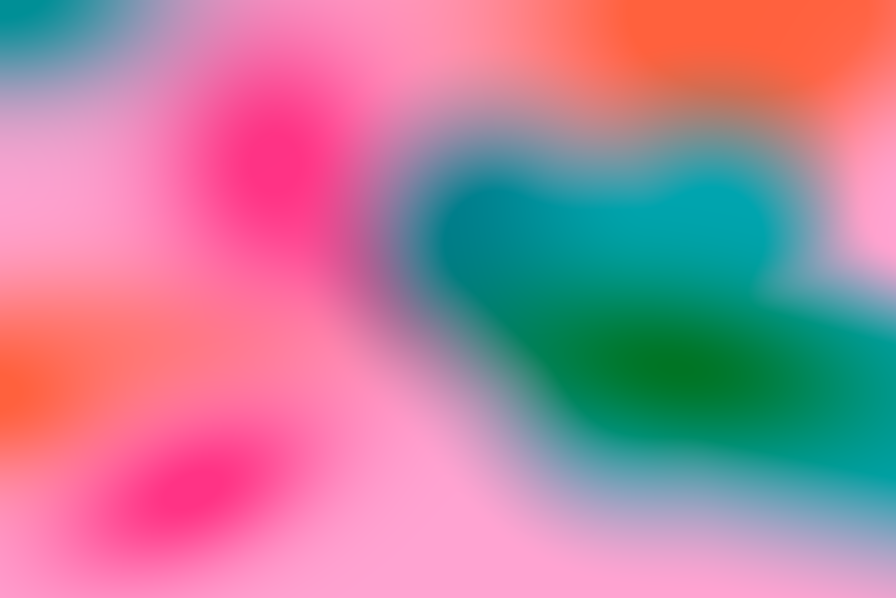
A Shadertoy shader for this background:

```glsl
// Soft blurred colour fields in pink and orange around a teal and green blob.

// Colours
const vec3 PINK = vec3(1.0, 0.64, 0.82);
const vec3 HOT_PINK = vec3(1.0, 0.2, 0.52);
const vec3 ORANGE = vec3(1.0, 0.38, 0.24);
const vec3 CORNER_TEAL = vec3(0.0, 0.56, 0.59);
const vec3 DEEP_TEAL = vec3(0.0, 0.49, 0.55);
const vec3 BRIGHT_TEAL = vec3(0.0, 0.645, 0.69);
const vec3 GREEN = vec3(0.0, 0.455, 0.14);

// Blob joints (canvas height = 1) and radii
const vec2 LEFT_HORN = vec2(0.83, 0.594);
const vec2 RIGHT_HORN = vec2(1.191, 0.6);
const vec2 BELLY = vec2(1.074, 0.41);
const vec2 TAIL = vec2(1.68, 0.268);
const float HORN_RADIUS = 0.086;
const float BELLY_RADIUS = 0.121;
const float TAIL_RADIUS = 0.103;
const float BRIDGE_RADIUS = 0.052;
const float JOIN_SOFTNESS = 0.045;

// Blurred rim outside the blob
const float HALO_WIDTH = 0.25;
const float HALO_POWER = 1.6;

// Gaussian ellipse, turned by angle in radians
float glow(vec2 p, vec2 centre, vec2 radii, float angle) {
    float c = cos(angle), s = sin(angle);
    vec2 d = p - centre;
    d = vec2(c * d.x + s * d.y, c * d.y - s * d.x) / radii;
    return exp(-dot(d, d));
}

// Distance to a capsule whose radius runs from ra to rb
float taperedCapsule(vec2 p, vec2 a, vec2 b, float ra, float rb) {
    vec2 axis = b - a;
    float t = clamp(dot(p - a, axis) / dot(axis, axis), 0.0, 1.0);
    return length(p - a - axis * t) - mix(ra, rb, t);
}

float smoothMin(float a, float b, float k) {
    float h = max(k - abs(a - b), 0.0) / k;
    return min(a, b) - 0.25 * h * h * k;
}

float blobDistance(vec2 p) {
    float leftArm = taperedCapsule(p, LEFT_HORN, BELLY, HORN_RADIUS, BELLY_RADIUS);
    float rightArm = taperedCapsule(p, RIGHT_HORN, BELLY, HORN_RADIUS, BELLY_RADIUS);
    float tail = taperedCapsule(p, BELLY, TAIL, BELLY_RADIUS, TAIL_RADIUS);
    float bridge = taperedCapsule(p, LEFT_HORN, RIGHT_HORN, BRIDGE_RADIUS, BRIDGE_RADIUS);
    float d = smoothMin(leftArm, rightArm, JOIN_SOFTNESS);
    d = smoothMin(d, bridge, JOIN_SOFTNESS);
    return smoothMin(d, tail, JOIN_SOFTNESS);
}

// Warm fields, painted back to front
vec3 backdrop(vec2 p, float rightPink) {
    float topOrange = 1.3 * glow(p, vec2(1.25, 0.98), vec2(0.39, 0.27), 0.0);
    float sideOrange = 1.05 * glow(p, vec2(-0.02, 0.345), vec2(0.235, 0.145), 0.0);
    float salmon = 0.5 * glow(p, vec2(0.25, 0.43), vec2(0.31, 0.125), 0.0);
    float upperHot = 1.05 * glow(p, vec2(0.459, 0.727), vec2(0.185, 0.215), 0.0);
    float streakHot = 0.6 * glow(p, vec2(0.605, 0.56), vec2(0.2, 0.09), -0.8);
    float lowerHot = 1.05 * glow(p, vec2(0.322, 0.18), vec2(0.225, 0.12), 0.4);
    float corner = 1.1 * glow(p, vec2(0.0, 1.02), vec2(0.26, 0.165), 0.0);

    vec3 colour = mix(PINK, ORANGE, min(topOrange, 1.0));
    colour = mix(colour, PINK, rightPink);
    colour = mix(colour, ORANGE, salmon);
    colour = mix(colour, ORANGE, min(sideOrange, 1.0));
    colour = mix(colour, HOT_PINK, streakHot);
    colour = mix(colour, HOT_PINK, min(upperHot, 1.0));
    colour = mix(colour, HOT_PINK, min(lowerHot, 1.0));
    return mix(colour, CORNER_TEAL, min(corner, 1.0));
}

// Cool colours inside the blob and its rim
vec3 blobColour(vec2 p) {
    vec3 teal = mix(DEEP_TEAL, BRIGHT_TEAL, smoothstep(0.72, 1.08, p.x));
    return mix(teal, GREEN, glow(p, vec2(1.13, 0.385), vec2(0.32, 0.135), -0.15));
}

void mainImage(out vec4 fragColor, in vec2 fragCoord) {
    vec2 p = fragCoord / iResolution.y;
    float rightPink = glow(p, vec2(1.52, 0.63), vec2(0.13, 0.21), 0.0);

    // The rim is tighter beside the pink field on the right
    float width = HALO_WIDTH * (1.0 - 0.4 * rightPink);
    float fade = clamp(1.0 - blobDistance(p) / width, 0.0, 1.0);
    float cover = pow(fade, HALO_POWER);

    fragColor = vec4(mix(backdrop(p, rightPink), blobColour(p), cover), 1.0);
}
```
